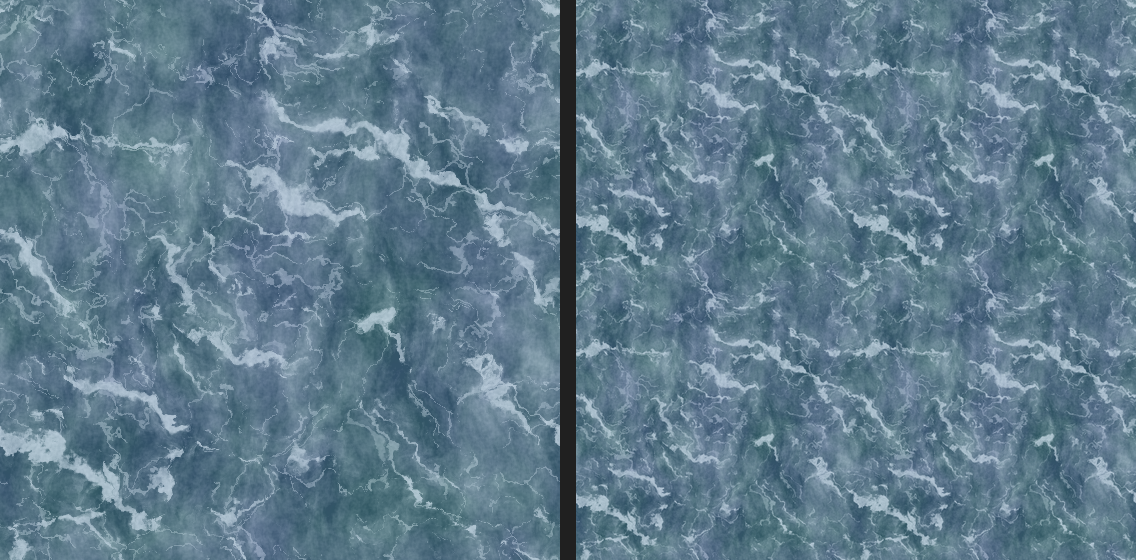
Left: one tile. Right: repeated 2 by 2.
Write a three.js fragment shader that draws this texture.

```glsl
// Blue-green marble: cloudy, streaked ground crossed by ragged pale veins.
// Veins are zero lines of wrapping gradient noise, sheared to fall to the right;
// every lattice has a whole number of cells per tile, so all edges join.

#define DEEP vec3(0.245, 0.370, 0.445)
#define PALE vec3(0.700, 0.775, 0.830)
#define VIOLET_SHIFT vec3(0.004, -0.016, 0.018)
#define TEAL_SHIFT vec3(-0.008, 0.014, -0.018)
#define BASE_TONE 0.185
#define CLOUD_CONTRAST 0.50
#define BROAD_WARP 0.085
#define RAGGED_WARP 0.030
#define BOLD_WIDTH 0.070
#define FINE_WIDTH 0.034
#define GRAIN 0.060

varying vec2 vUv;

float hash(vec2 cell, float seed) {
  return fract(sin(dot(cell, vec2(127.1, 311.7)) + seed * 74.7) * 43758.5453);
}

// Dot product of a lattice corner's random direction with the offset to it
float corner(vec2 cell, vec2 offset, vec2 period, float seed) {
  vec2 wrapped = floor(mod(cell + 0.5, period));
  float angle = 6.2831853 * hash(wrapped, seed);
  return dot(vec2(cos(angle), sin(angle)), offset);
}

// Gradient noise, about -1 to 1, repeating once per unit of p
float noise(vec2 p, vec2 freq, float seed) {
  p = p * freq + seed * 0.37;
  vec2 cell = floor(p);
  vec2 f = p - cell;
  vec2 s = f * f * f * (f * (f * 6.0 - 15.0) + 10.0);
  vec2 e = vec2(1.0, 0.0);
  float low = mix(corner(cell, f, freq, seed),
                  corner(cell + e.xy, f - e.xy, freq, seed), s.x);
  float high = mix(corner(cell + e.yx, f - e.yx, freq, seed),
                   corner(cell + e.xx, f - e.xx, freq, seed), s.x);
  return 1.4 * mix(low, high, s.y);
}

float fbm(vec2 p, vec2 freq, float gain, float seed) {
  float sum = 0.0;
  float amp = 0.5;
  for (int i = 0; i < 5; i++) {
    sum += amp * noise(p, freq, seed + float(i) * 7.0);
    freq *= 2.0;
    amp *= gain;
  }
  return sum;
}

// Distance in cells to the nearest zero line of the noise
float lineDistance(vec2 p, vec2 freq, float seed) {
  vec2 h = 0.02 / freq;
  float n = noise(p, freq, seed);
  vec2 slope = vec2(noise(p + vec2(h.x, 0.0), freq, seed),
                    noise(p + vec2(0.0, h.y), freq, seed)) - n;
  return abs(n) / max(length(slope) / 0.02, 0.5);
}

// Line of varying thickness that thins and fades where presence falls to zero
float vein(float dist, float width, float presence) {
  float core = 1.0 - smoothstep(0.4, 1.0, dist / (width * (0.15 + 0.85 * presence)));
  return core * smoothstep(0.0, 0.35, presence);
}

void main() {
  vec2 uv = vUv;
  vec2 bend = vec2(fbm(uv, vec2(4.0), 0.5, 1.0), fbm(uv, vec2(4.0), 0.5, 2.0));
  vec2 jag = vec2(fbm(uv, vec2(22.0), 0.55, 3.0), fbm(uv, vec2(22.0), 0.55, 4.0));
  vec2 warped = uv + BROAD_WARP * bend + RAGGED_WARP * jag;
  vec2 falling = vec2(warped.x + warped.y, warped.y);
  vec2 rising = vec2(warped.x, warped.y - warped.x);

  // Ground: clouds, steep brush-like streaks, mottling and rising wisps
  float cloud = fbm(uv + 0.05 * bend, vec2(5.0, 4.0), 0.6, 5.0);
  float streak = fbm(uv + 0.04 * bend, vec2(22.0, 9.0), 0.65, 6.0);
  float mottle = fbm(warped, vec2(26.0, 20.0), 0.65, 7.0);
  float patches = fbm(uv, vec2(4.0), 0.5, 8.0);
  float wisp = 1.0 - smoothstep(0.0, 0.16, lineDistance(rising, vec2(6.0, 4.0), 9.0));
  wisp *= smoothstep(-0.05, 0.35, patches) * (0.8 + 1.5 * streak);
  float tone = BASE_TONE + CLOUD_CONTRAST * cloud + 0.28 * streak + 0.20 * mottle + 0.20 * wisp;

  // Presence fields break the veins into fragments
  float tatter = 0.5 * mottle;
  float boldHere = smoothstep(-0.10, 0.34, fbm(falling, vec2(4.0), 0.55, 10.0) + 0.5 * tatter);
  float fineHere = smoothstep(-0.12, 0.36, fbm(warped, vec2(7.0), 0.6, 11.0) + tatter);
  float webHere = smoothstep(-0.10, 0.38, fbm(warped, vec2(6.0), 0.6, 12.0) + tatter);

  // Bold veins with a mottled milky halo
  float boldDist = lineDistance(falling, vec2(3.0), 13.0);
  float sideDist = lineDistance(falling, vec2(4.0, 5.0), 14.0);
  float halo = exp(-9.0 * boldDist) * boldHere + 0.7 * exp(-9.0 * sideDist) * fineHere;
  float bold = vein(boldDist, BOLD_WIDTH, boldHere);
  bold = max(bold, 0.9 * vein(sideDist, BOLD_WIDTH, fineHere * (0.3 + 0.7 * boldHere)));
  bold *= 0.9 + 0.5 * mottle;

  // Hairline veins: two falling sets and an irregular web
  float fine = vein(lineDistance(falling, vec2(6.0), 15.0), FINE_WIDTH, fineHere);
  fine = max(fine, 0.85 * vein(lineDistance(falling, vec2(10.0, 8.0), 16.0), FINE_WIDTH * 1.3, webHere));
  fine = max(fine, 0.8 * vein(lineDistance(warped, vec2(10.0), 17.0), FINE_WIDTH, webHere));
  fine = max(fine, 0.7 * vein(lineDistance(rising, vec2(8.0), 18.0), FINE_WIDTH, fineHere));

  // Small chips scattered beside the veins
  float chips = smoothstep(0.36, 0.52, noise(warped, vec2(64.0), 19.0)) * clamp(halo, 0.0, 1.0);

  tone += 0.26 * halo * (0.7 + 1.2 * mottle);
  tone = mix(tone, 0.85, clamp(0.68 * fine + 0.5 * chips, 0.0, 0.8));
  tone = mix(tone, 1.0, 0.92 * clamp(bold, 0.0, 1.0));
  tone += GRAIN * (noise(uv, vec2(200.0), 20.0) + noise(uv, vec2(100.0), 21.0));

  // Hue drifts between violet blue and teal, less so in the veins
  float hue = clamp(2.4 * fbm(uv + 0.06 * bend, vec2(5.0, 4.0), 0.6, 22.0), -1.0, 1.0);
  vec3 shift = hue > 0.0 ? hue * VIOLET_SHIFT : -hue * TEAL_SHIFT;
  vec3 color = mix(DEEP, PALE, clamp(tone, -0.10, 1.08));
  color += shift * (1.0 - 0.6 * clamp(bold, 0.0, 1.0));
  gl_FragColor = vec4(color, 1.0);
}
```
